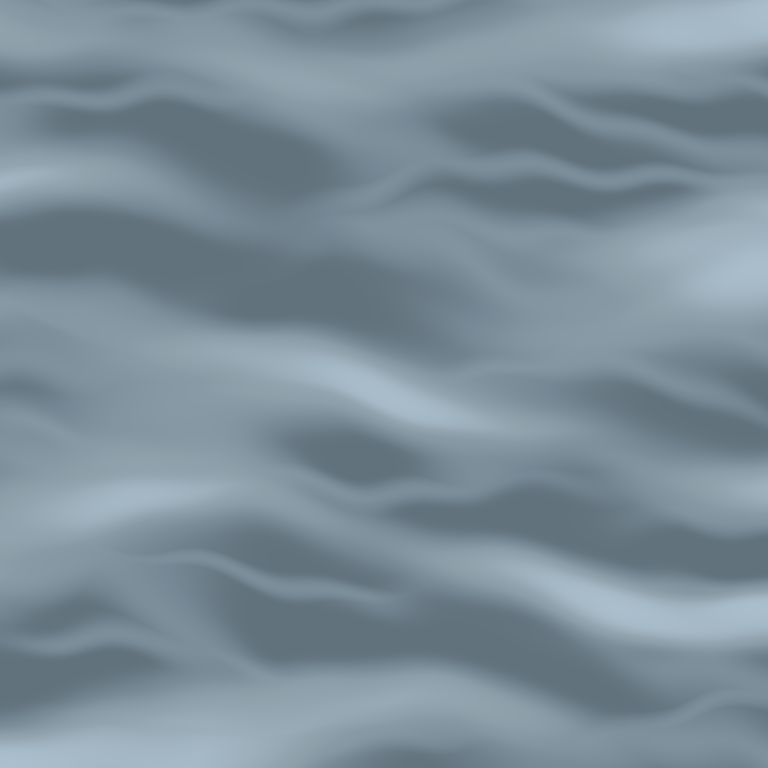
Write a three.js fragment shader that draws this texture.

```glsl
// Soft slate-blue marble: level drifting bands crossed by thin pale veins.
varying vec2 vUv;

const vec3 SLATE = vec3(0.382, 0.447, 0.487);
const vec3 STEEL = vec3(0.455, 0.525, 0.575);
const vec3 MIST = vec3(0.560, 0.630, 0.670);
const vec3 ICE = vec3(0.670, 0.750, 0.805);
const float VEIN_TONE = 0.52;

vec2 hash2(vec2 p) {
  vec3 q = fract(vec3(p.xyx) * vec3(0.1031, 0.1030, 0.0973));
  q += dot(q, q.yzx + 33.33);
  return fract((q.xx + q.yz) * q.zy);
}

// Smooth value noise in 0..1
float valueNoise(vec2 p) {
  vec2 cell = floor(p);
  vec2 f = fract(p);
  vec2 u = f * f * f * (f * (f * 6.0 - 15.0) + 10.0);
  float low = mix(hash2(cell).x, hash2(cell + vec2(1.0, 0.0)).x, u.x);
  float high = mix(hash2(cell + vec2(0.0, 1.0)).x, hash2(cell + 1.0).x, u.x);
  return mix(low, high, u.y);
}

// Gap between the two nearest cell centres; squashing x flattens the borders
float cellBorder(vec2 p, float squash) {
  vec2 cell = floor(p);
  vec2 f = fract(p);
  float nearest = 8.0;
  float second = 8.0;
  for (int y = -2; y <= 2; y++) {
    for (int x = -2; x <= 2; x++) {
      vec2 offset = vec2(float(x), float(y));
      vec2 toCentre = offset + 0.1 + 0.8 * hash2(cell + offset) - f;
      float d = length(toCentre * vec2(squash, 1.0));
      second = min(second, max(nearest, d));
      nearest = min(nearest, d);
    }
  }
  return second - nearest;
}

float vein(vec2 p, float width) {
  return 1.0 - smoothstep(0.0, width, cellBorder(p, 0.55));
}

// Layered sines tilt and ripple the strata
vec2 drift(vec2 p, float phase, float roughness) {
  float swell = 0.022 * sin(6.5 * p.x + 3.0 * p.y + phase);
  float wave = 0.010 * sin(15.0 * p.x - 9.0 * p.y + phase * 2.3);
  float ripple = roughness * sin(41.0 * p.x + 14.0 * p.y + phase * 3.7);
  float sway = 0.025 * sin(17.0 * p.y + phase);
  return p + vec2(sway, 0.08 * p.x + swell + wave + ripple);
}

// Two crossing sine layers, broken up by stretched noise
float bands(vec2 p) {
  float bend = 1.3 * sin(3.4 * p.x + 7.0 * p.y + 1.0);
  float level = 0.24 * sin(27.0 * p.y + bend);
  float slant = 0.16 * sin(5.0 * p.x - 17.0 * p.y + 2.0);
  float grain = valueNoise(p * vec2(2.6, 12.0) + vec2(17.3, 5.6)) - 0.5;
  return smoothstep(0.26, 0.98, 0.5 + level + slant + 0.5 * grain);
}

vec3 stoneColor(float t) {
  vec3 color = mix(SLATE, STEEL, smoothstep(0.0, 0.32, t));
  color = mix(color, MIST, smoothstep(0.22, 0.66, t));
  return mix(color, ICE, smoothstep(0.60, 1.0, t));
}

void main() {
  vec2 strata = drift(vUv, 1.4, 0.002);
  vec2 threads = drift(vUv, 4.1, 0.006);
  float tone = bands(strata);

  // Dim creases part the lighter bands
  float crease = vein(strata * vec2(2.6, 7.0) + vec2(21.7, 9.4), 0.28);
  tone -= 0.11 * crease * tone;

  // Pale veins fade along their length and show only on darker stone
  float fade = smoothstep(0.05, 0.45, valueNoise(threads * vec2(2.3, 5.0) + 8.4));
  float pale = vein(threads * vec2(2.3, 6.6) + vec2(5.3, 2.1), 0.31) * fade;
  tone += 0.74 * pale * max(VEIN_TONE - tone, 0.0);

  gl_FragColor = vec4(stoneColor(tone), 1.0);
}
```
